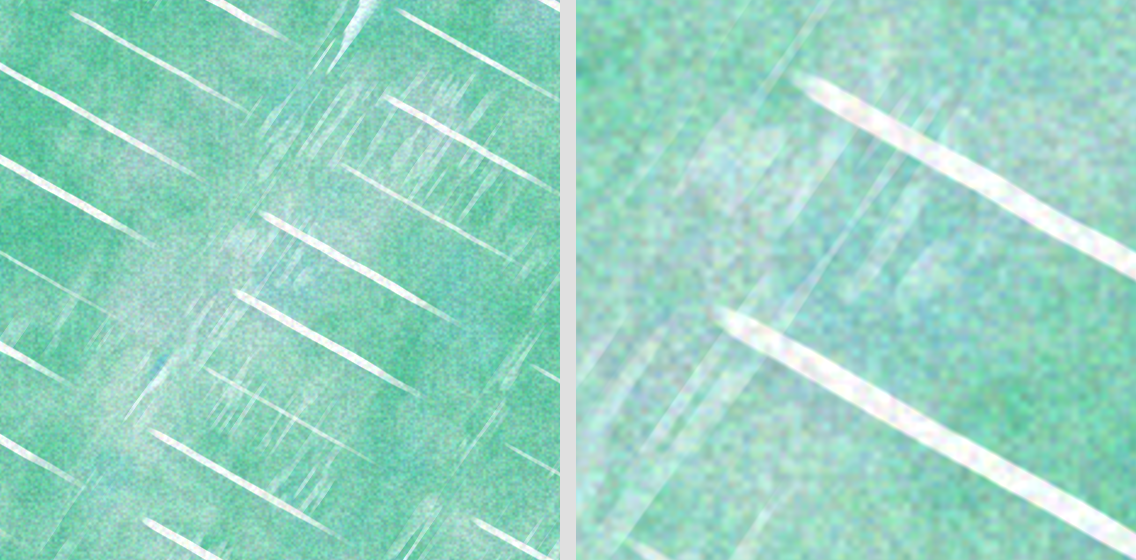
Left: the whole. Right: its middle third, enlarged.
A Shadertoy shader for this texture:

```glsl
// Brushed sea-green surface crossed by tapering white dashes in tilted rows,
// with lanes of short white and blue strokes at right angles to them.
// Layers: cloudy colour from value noise, stroke lanes, dashes, fine grain.

float hash(vec2 p) {
    return fract(sin(dot(p, vec2(127.1, 311.7))) * 43758.5453);
}

float noise(vec2 p) {
    vec2 i = floor(p), f = fract(p);
    f = f * f * (3.0 - 2.0 * f);
    return mix(mix(hash(i), hash(i + vec2(1, 0)), f.x),
               mix(hash(i + vec2(0, 1)), hash(i + vec2(1, 1)), f.x), f.y);
}

float fbm(vec2 p) {
    float sum = 0.0, amplitude = 0.5;
    for (int i = 0; i < 5; i++) {
        sum += amplitude * noise(p);
        p = mat2(1.6, 1.2, -1.2, 1.6) * p + 7.3;
        amplitude *= 0.5;
    }
    return sum / 0.97;
}

// Cloudy green, paler towards the lower left; q is the tilted frame
vec3 cloudyGreen(vec2 p, vec2 q) {
    float tone = 0.43 + 0.62 * (0.5 - p.y) + 0.38 * (0.5 - p.x);
    tone += 1.7 * (fbm(p * 3.2 + 4.0) - 0.5);
    tone += 0.45 * (noise(q * vec2(42.0, 8.0)) - 0.5);
    tone += 0.35 * (noise(q * vec2(7.0, 24.0) + 9.0) - 0.5);
    vec3 color = mix(vec3(0.365, 0.77, 0.625), vec3(0.68, 0.86, 0.805), clamp(tone, 0.0, 1.0));
    float haze = smoothstep(0.60, 0.80, fbm(p * 4.0 + 31.0));
    color = mix(color, vec3(0.70, 0.82, 0.83), 0.6 * haze);
    float teal = smoothstep(0.58, 0.74, fbm(p * 6.0 + 57.0));
    return mix(color, vec3(0.46, 0.80, 0.77), 0.5 * teal);
}

// Tapering white dashes: x is coverage, y is a soft shade beside them
vec2 dashes(vec2 q) {
    vec2 brick = vec2((q.x - 0.13) / 0.555, (q.y - 0.768) / 0.145);
    float row = floor(brick.y + 0.5);
    brick.x += 0.2 * (hash(vec2(row, 5.0)) - 0.5);
    vec2 id = vec2(floor(brick.x), row);
    float along = fract(brick.x);
    float strength = smoothstep(0.0, 0.8, hash(id + 2.7));
    float reach = mix(0.75, 1.0, hash(id + 8.1));
    float fade = smoothstep(0.0, 0.06, along) * (1.0 - smoothstep(0.55 * reach, reach, along));
    float halfWidth = mix(0.003, 0.0075, strength) * (0.55 + 0.45 * fade);
    float offset = (brick.y - row) * 0.145 + 0.002 * (noise(q * 22.0) - 0.5);
    float line = 1.0 - smoothstep(halfWidth - 0.002, halfWidth + 0.002, abs(offset));
    float wear = 0.75 + 0.4 * noise(q * vec2(36.0, 6.0));
    float shade = exp(-pow((offset + 0.014) / 0.008, 2.0)) * fade * strength;
    return vec2(clamp(line * fade * wear * mix(0.6, 1.3, strength), 0.0, 1.0), shade);
}

void mainImage(out vec4 fragColor, in vec2 fragCoord) {
    vec2 p = fragCoord / iResolution.y;
    vec2 q = vec2(dot(p, vec2(0.87, -0.49)), dot(p, vec2(0.49, 0.87)));
    vec3 color = cloudyGreen(p, q);

    // Lanes of slanted strokes, blue at the core where they are densest
    vec2 stroke = vec2(dot(p, vec2(0.82, -0.57)), dot(p, vec2(0.57, 0.82)));
    float laneCoord = (q.x - 0.075) / 0.555 + 0.5;
    float laneOffset = (fract(laneCoord) - 0.5) * 0.555;
    float lane = exp(-pow(laneOffset / 0.028, 2.0));
    float density = noise(vec2(floor(laneCoord) * 7.0 + 3.0, q.y * 4.5));
    float streak = smoothstep(0.55, 0.78, noise(stroke * vec2(125.0, 14.0)));
    float blueStreak = smoothstep(0.38, 0.58, noise(stroke * vec2(55.0, 7.0) + 20.0));
    float blue = blueStreak * exp(-pow(laneOffset / 0.02, 2.0)) * smoothstep(0.48, 0.68, density);
    color = mix(color, vec3(0.19, 0.67, 0.87), 0.9 * blue);
    float stray = 0.45 * smoothstep(0.58, 0.80, noise(p * 7.5 + 12.0));
    float white = streak * max(lane * mix(0.4, 1.0, smoothstep(0.3, 0.6, density)), stray);
    color = mix(color, vec3(0.90, 0.97, 0.98), white);

    // Long dashes with a faint cool edge
    vec2 dash = dashes(q);
    color = mix(color, vec3(0.53, 0.73, 0.74), 0.35 * dash.y);
    color = mix(color, vec3(0.96, 0.98, 0.97), dash.x);

    // Fine coloured grain
    vec2 g = p * 230.0;
    vec3 tint = vec3(noise(g), noise(g + 71.0), noise(g + 143.0)) - 0.5;
    color += 0.13 * tint + 0.10 * (noise(p * 170.0 + 19.0) - 0.5);
    fragColor = vec4(clamp(color, 0.0, 1.0), 1.0);
}
```
